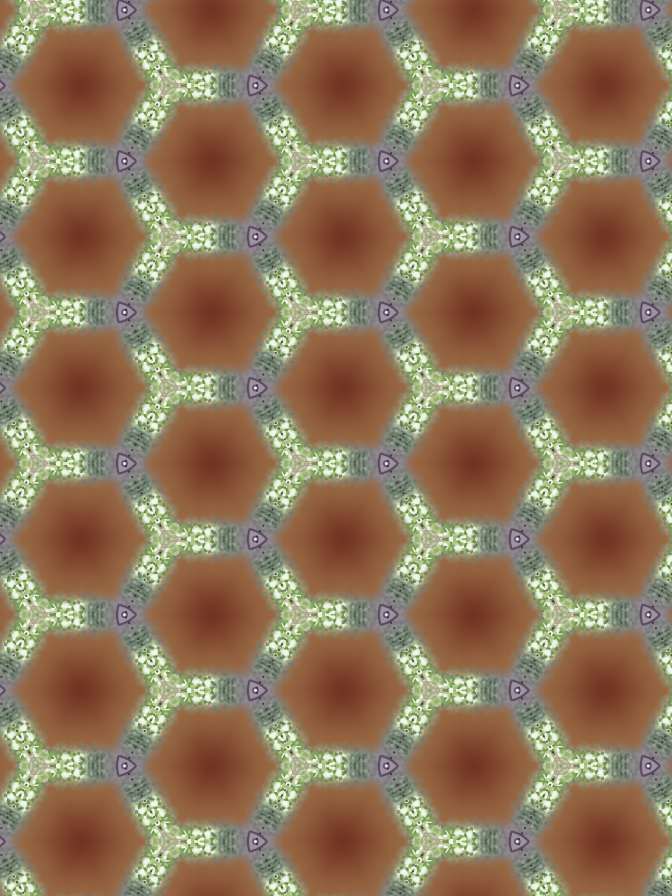
Give the GLSL for this pattern, as a Shadertoy shader.

```glsl
// Honeycomb kaleidoscope: rust hexagons framed by mirrored bands of foliage.
// Each point is folded into one wedge of its hexagon, so detail drawn along
// a single half edge (leafy corner to stone corner) is reflected everywhere.

const float EDGE = 0.1299;               // hexagon side, in canvas widths
const vec2 ANCHOR = vec2(0.510, 0.756);  // centre of one hexagon
const float BAND_INNER = 0.13;           // band starts to fade, in sides
const float BAND_OUTER = 0.31;           // band has faded out
const float LEAF_DENSITY = 27.0;         // leaf cells per side
const float PATCH_DENSITY = 11.0;        // larger mottling cells per side
const int SAMPLES = 3;                   // antialiasing grid per axis

const vec3 RUST_CORE = vec3(0.44, 0.19, 0.13);
const vec3 RUST_RIM = vec3(0.59, 0.405, 0.26);
const vec3 LEAF_LIGHT = vec3(0.68, 0.78, 0.52);
const vec3 LEAF_DARK = vec3(0.43, 0.55, 0.29);
const vec3 GLARE = vec3(0.94, 0.97, 0.92);
const vec3 MOSS = vec3(0.47, 0.53, 0.46);
const vec3 STONE = vec3(0.53, 0.51, 0.53);
const vec3 LILAC = vec3(0.64, 0.60, 0.68);
const vec3 INK = vec3(0.30, 0.21, 0.30);
const vec3 TWIG = vec3(0.66, 0.56, 0.46);

const float PI = 3.14159;
const float APOTHEM = 0.866;

vec2 hash2(vec2 p) {
    vec3 h = fract(p.xyx * vec3(0.1031, 0.1030, 0.0973));
    h += dot(h, h.yzx + 33.33);
    return fract((h.xx + h.yz) * h.zy);
}

// Cellular noise: distance to the nearest seed, and that cell's random value
vec2 cells(vec2 p) {
    vec2 base = floor(p);
    vec2 best = vec2(9.0, 0.0);
    for (int y = -1; y <= 1; y++)
    for (int x = -1; x <= 1; x++) {
        vec2 id = base + vec2(x, y);
        float dist = length(id + hash2(id) - p);
        if (dist < best.x) best = vec2(dist, hash2(id + 71.0).x);
    }
    return best;
}

// Position relative to the nearest hexagon centre
vec2 hexLocal(vec2 p) {
    vec2 s = vec2(3.0, 2.0 * APOTHEM);
    vec2 a = mod(p + 0.5 * s, s) - 0.5 * s;
    vec2 b = mod(p, s) - 0.5 * s;
    return dot(a, a) < dot(b, b) ? a : b;
}

float blob(vec2 p, vec2 centre, vec2 size) {
    vec2 q = (p - centre) / size;
    return exp(-dot(q, q));
}

float line(float dist, float width) {
    return 1.0 - smoothstep(0.4 * width, width, abs(dist));
}

// Band colour: t runs from leafy corner 0 to stone corner 1, d is off the edge
vec3 bandColor(float t, float d, vec2 leaf, vec2 mottle, float diagonal) {
    vec2 p = vec2(t, d);
    vec3 col = mix(LEAF_DARK, LEAF_LIGHT, smoothstep(0.1, 0.75, leaf.y));
    float mossy = smoothstep(0.42, 0.62, t + 0.12 * (mottle.y - 0.5));
    col = mix(col, MOSS + 0.2 * (leaf.y - 0.5), mossy);
    col = mix(col, STONE + 0.08 * (leaf.y - 0.5), smoothstep(0.68, 0.9, t));

    // Bright gaps between the leaves
    float glare = blob(p, vec2(0.46, 0.075), vec2(0.055, 0.06))
                + 0.8 * blob(p, vec2(0.32, 0.10), vec2(0.06, 0.045))
                + 0.75 * blob(p, vec2(0.08, 0.03), vec2(0.15, 0.06));
    glare += 0.45 * step(0.78, leaf.y) * (1.0 - mossy);
    col = mix(col, GLARE, smoothstep(0.25, 0.8, glare + 0.4 * (leaf.y - 0.5)));

    // Twigs of the star, and fine slats across the mossy part
    float star = line(d - 0.022, 0.014) * (1.0 - smoothstep(0.14, 0.24, t));
    star += line(t + 0.6 * d - 0.11, 0.014) * step(d, 0.09);
    col = mix(col, TWIG, 0.7 * min(star, 1.0));
    float slatZone = smoothstep(0.5, 0.58, t) * (1.0 - smoothstep(0.74, 0.82, t));
    float slats = sin(t * 125.0) * (0.6 + 0.4 * sin(d * 90.0));
    col += 0.09 * slats * slatZone * (1.0 - smoothstep(0.1, 0.17, d));

    // Bulging triangle with a small eye at the stone corner
    float side = 1.0 - t - 0.085 + 1.5 * d * d;
    col = mix(col, LILAC, 0.75 * (1.0 - smoothstep(-0.01, 0.01, side)));
    col = mix(col, INK, 0.75 * line(side, 0.018));
    float eye = length(vec2(1.0 - t, d));
    col = mix(col, INK, 0.7 * line(eye - 0.03, 0.014));
    col = mix(col, GLARE, 1.0 - smoothstep(0.008, 0.022, eye));

    // Dotted seam on the slanted edges
    float dot_ = length(vec2((fract(t * 14.0) - 0.5) / 14.0, d));
    float seam = 1.0 - smoothstep(0.008, 0.018, dot_);
    return mix(col, INK * 0.5, 0.7 * seam * diagonal * step(0.12, t));
}

vec3 pattern(vec2 uv) {
    vec2 q = hexLocal((uv - ANCHOR) / EDGE);
    float r = length(q);
    float angle = r > 0.0 ? atan(q.y, q.x) : 0.0;
    float folded = abs(mod(angle + PI / 3.0, PI / 1.5) - PI / 3.0) - PI / 6.0;
    vec2 f = r * vec2(cos(folded), sin(folded));
    float t = f.y + 0.5;
    float d = APOTHEM - f.x;

    // Rust field with soft layered streaks
    float streak = sin(f.y * 17.0 + 2.0 * f.x) + 0.6 * sin(f.y * 31.0 - f.x * 9.0);
    float reach = mix(r, f.x, 0.5) + 0.02 * streak * r;
    vec3 rust = mix(RUST_CORE, RUST_RIM, smoothstep(-0.08, 0.68, reach));

    // Ragged band fading into the field
    vec2 leaf = cells(vec2(t, d) * LEAF_DENSITY + 40.0);
    vec2 mottle = cells(vec2(t, d) * PATCH_DENSITY + 90.0);
    float diagonal = 1.0 - step(APOTHEM * r, abs(q.y));
    vec3 band = bandColor(t, d, leaf, mottle, diagonal);
    band = mix(band, STONE, 0.55 * smoothstep(0.09, 0.24, d));
    float ragged = d + 0.07 * (leaf.y - 0.5) + 0.05 * (mottle.x - 0.4);
    return mix(band, rust, smoothstep(BAND_INNER, BAND_OUTER, ragged));
}

void mainImage(out vec4 fragColor, in vec2 fragCoord) {
    vec3 sum = vec3(0.0);
    for (int i = 0; i < SAMPLES * SAMPLES; i++) {
        vec2 jitter = (vec2(i % SAMPLES, i / SAMPLES) + 0.5) / float(SAMPLES) - 0.5;
        sum += pattern((fragCoord + jitter) / iResolution.x);
    }
    fragColor = vec4(sum / float(SAMPLES * SAMPLES), 1.0);
}
```
